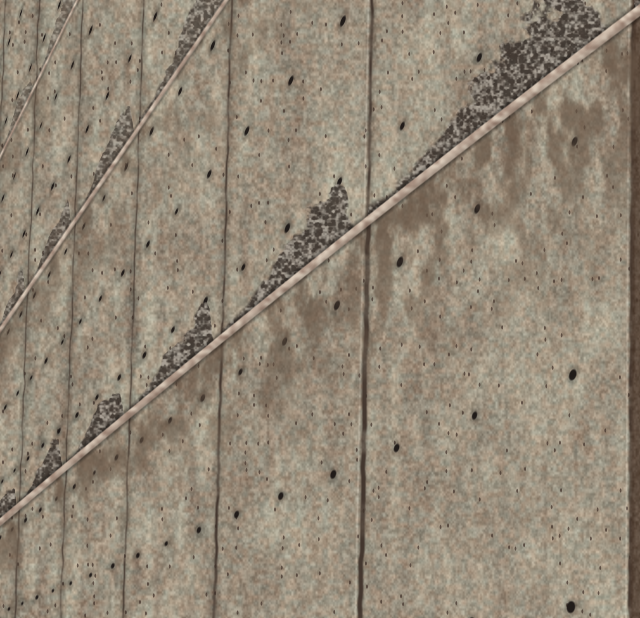
This texture is drawn by a WebGL 1 fragment shader. Its source:

```glsl
precision highp float;
// Weathered concrete wall in steep perspective: panels, tie holes and three sloping ledges.
// Wall space comes from one vanishing point at the lower left: "panel" counts the
// vertical seams and "rise" is the height; noise adds grain, stains and crusted debris.
uniform vec2 u_resolution;

float hash(vec2 p) {
  vec3 q = fract(p.xyx * vec3(0.1031, 0.1030, 0.0973));
  q += dot(q, q.yzx + 33.33);
  return fract((q.x + q.y) * q.z);
}

float noise(vec2 p) {
  vec2 i = floor(p), f = fract(p);
  f = f * f * (3.0 - 2.0 * f);
  return mix(mix(hash(i), hash(i + vec2(1, 0)), f.x),
             mix(hash(i + vec2(0, 1)), hash(i + vec2(1, 1)), f.x), f.y);
}

float fbm(vec2 p) {
  float sum = 0.0, amp = 0.53;
  for (int i = 0; i < 4; i++) {
    sum += amp * noise(p);
    p = p * 2.03 + 17.3;
    amp *= 0.5;
  }
  return sum;
}

// Brown run-off below a ledge, dark crust above it, then the pale lip itself.
vec3 addLedge(vec3 col, vec2 p, float above, float halfWidth, float depth,
              float along, float strength, float aa) {
  float rise = above / depth;
  float streak = fbm(vec2(p.x * 45.0, p.y * 20.0) + 5.0);
  float under = smoothstep(-0.36, -0.02, rise) * step(rise, 0.0);
  col = mix(col, vec3(0.40, 0.33, 0.27),
            under * smoothstep(0.36, 0.72, streak) * 0.75 * strength);

  float ragged = fbm(p * 38.0 + 9.0);
  float crustTop = mix(0.095, 0.018, smoothstep(0.3, 0.88, along))
                 * smoothstep(0.05, 0.17, along) * (0.4 + 1.2 * ragged);
  float crust = smoothstep(-0.008, 0.008, crustTop - rise) * step(0.0, rise);
  float grit = 0.65 * noise(p * 190.0) + 0.35 * noise(p * 330.0 + 4.0);
  vec3 crustCol = mix(vec3(0.21, 0.18, 0.16), vec3(0.67, 0.64, 0.60),
                      smoothstep(0.25, 0.9, grit));
  col = mix(col, crustCol, crust * 0.85 * strength);

  // Thin contact shadows on both sides of the lip
  float edge = abs(above) - halfWidth;
  col *= 1.0 - 0.35 * strength * (1.0 - smoothstep(0.0, 0.010, edge));
  float lip = 1.0 - smoothstep(-aa, aa, edge);
  vec3 lipCol = mix(vec3(0.62, 0.52, 0.46), vec3(0.88, 0.82, 0.75),
                    noise(p * vec2(110.0, 130.0)));
  lipCol *= mix(0.86, 1.04, smoothstep(-halfWidth, halfWidth * 0.5, above));
  return mix(col, lipCol, lip * 0.93);
}

void main() {
  vec2 p = gl_FragCoord.xy / u_resolution;
  float aa = 1.3 / u_resolution.y;

  // Perspective wall coordinates
  float lean = p.x - (0.04 - 0.036 * p.x) * p.y;
  float depth = lean + 0.427;
  float panel = 3.306 / depth - 2.34;
  float along = fract(panel);
  float perPanel = depth * depth / 3.306;
  float rise = (p.y + 0.175) / (p.x + 0.427);

  // Heights above the three ledges
  float lowLedge = p.y - (0.155 + 0.874 * p.x - 0.045 * p.x * p.x);
  float midLedge = p.y - (0.466 + 1.51 * p.x);
  float topLedge = p.y - (0.746 + 2.10 * p.x);

  // Concrete: broad blotches, vertical streaks and fine grain
  float blotch = fbm(vec2(panel * 5.0, rise * 8.0));
  float streak = fbm(vec2(p.x * 60.0, p.y * 13.0));
  float grain = 0.6 * noise(p * vec2(210.0, 150.0)) + 0.4 * noise(p * vec2(370.0, 290.0));
  float tone = 0.5 + 0.75 * (blotch - 0.5) + 0.8 * (streak - 0.5);
  vec3 col = mix(vec3(0.53, 0.475, 0.415), vec3(0.71, 0.68, 0.60), clamp(tone, 0.0, 1.0));
  col += (grain - 0.5) * vec3(0.23, 0.23, 0.22);
  col += (noise(p * 120.0 + 31.0) - 0.5) * vec3(0.05, -0.01, -0.03);

  // Scattered small pits
  vec2 cell = p * vec2(85.0, 65.0);
  vec2 id = floor(cell);
  vec2 pit = fract(cell) - 0.25 - 0.5 * vec2(hash(id + 3.0), hash(id + 8.0));
  float pitMask = 1.0 - smoothstep(0.08, 0.24, length(pit * vec2(1.3, 0.8)));
  col = mix(col, vec3(0.27, 0.21, 0.18), pitMask * step(0.90, hash(id)) * 0.75);

  // Vertical seams, wider and darker near the viewer
  float offset = (floor(panel + 0.5) - panel) * perPanel;
  float wobble = (noise(vec2(floor(panel + 0.5) * 7.0, p.y * 45.0)) - 0.5) * 0.0025;
  float seamHalf = mix(0.0008, 0.0037, smoothstep(0.1, 0.65, p.x));
  seamHalf *= lowLedge > 0.0 ? 0.6 : 1.0;
  float seam = 1.0 - smoothstep(seamHalf - aa, seamHalf + aa, abs(offset + wobble));
  float worn = 0.55 + 0.4 * smoothstep(0.25, 0.6, noise(vec2(panel, p.y * 28.0)));
  col *= 1.0 - 0.16 * (1.0 - smoothstep(0.0, 0.012, abs(offset)));
  col = mix(col, vec3(0.25, 0.20, 0.17), seam * worn);
  float rim = 1.0 - smoothstep(0.0, 0.003, abs(offset + seamHalf + 0.004));
  col += 0.10 * rim * smoothstep(0.3, 0.6, p.x);
  col = mix(col, vec3(0.32, 0.25, 0.20) + 0.12 * (grain - 0.5),
            0.85 * smoothstep(0.01, -0.005, panel));

  // Tie holes: three columns to a panel, rows evenly spaced in height
  float pitch = lowLedge < 0.0 ? 0.284 : 0.265;
  float row = (rise - (lowLedge < 0.0 ? 0.146 : 0.92)) / pitch;
  vec2 hole = vec2((fract(panel * 3.0) - 0.5) / 3.0 * perPanel,
                   (fract(row + 0.5) - 0.5) * pitch * depth);
  vec2 holeId = vec2(floor(panel * 3.0), floor(row + 0.5));
  float holeSize = 0.0065 * depth * (0.75 + 0.35 * hash(holeId + 40.0));
  float holeDist = length(hole * vec2(1.45, 1.0)) - holeSize;
  col *= 1.0 - 0.18 * (1.0 - smoothstep(0.0, 0.012, holeDist));
  col = mix(col, vec3(0.10, 0.08, 0.075), 0.93 * (1.0 - smoothstep(-aa, aa, holeDist)));

  // Ledges from far to near
  col = addLedge(col, p, topLedge, 0.0040, depth, along, 0.6, aa * 2.0);
  col = addLedge(col, p, midLedge, 0.0055, depth, along, 0.8, aa * 1.6);
  col = addLedge(col, p, lowLedge, 0.0065 + 0.0035 * p.x, depth, along, 1.0, aa);

  gl_FragColor = vec4(clamp(col, 0.0, 1.0), 1.0);
}
```
